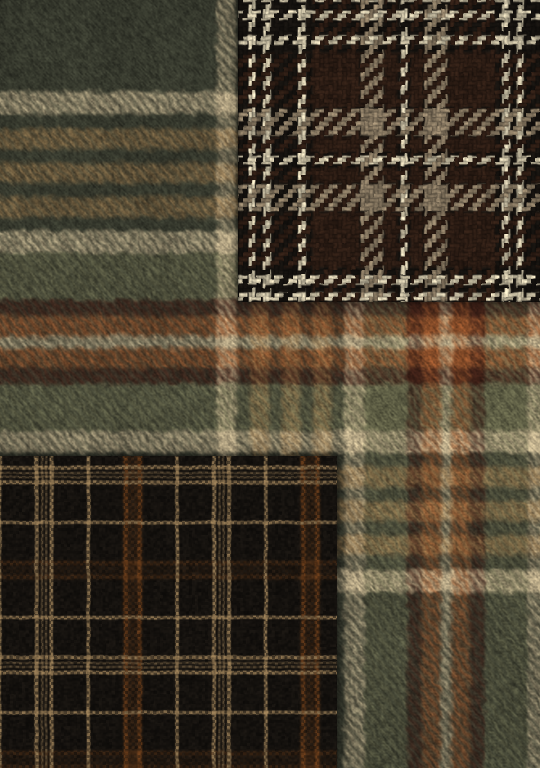
Give the GLSL for this texture, as a Shadertoy shader.

```glsl
const float HEIGHT = 7.68;                  // canvas height in cloth units
const vec2 WOOL_CENTER = vec2(4.46, 3.42);  // mirror point of the wool stripes
const vec2 TWEED_CENTER = vec2(4.04, 1.60);
const vec4 TWEED_BOX = vec4(2.38, -1.0, 7.0, 3.02);
const vec4 LINEN_BOX = vec4(-1.0, 4.56, 3.37, 9.0);
const float TWEED_PITCH = 0.045;
const float LINEN_PITCH = 0.032;
const float TWILL_FREQ = 11.0;
const float SHADOW_SIZE = 0.05;

const vec3 PINE = vec3(0.21, 0.22, 0.175);
const vec3 MOSS = vec3(0.37, 0.37, 0.27);
const vec3 MAROON = vec3(0.23, 0.12, 0.085);
const vec3 RUST = vec3(0.53, 0.30, 0.16);
const vec3 TAN = vec3(0.50, 0.40, 0.26);
const vec3 CREAM = vec3(0.70, 0.64, 0.51);
const vec3 BLACK = vec3(0.085, 0.072, 0.058);
const vec3 BROWN = vec3(0.18, 0.115, 0.08);
const vec3 BEIGE = vec3(0.53, 0.47, 0.38);
const vec3 IVORY = vec3(0.80, 0.76, 0.65);
const vec3 AMBER = vec3(0.40, 0.23, 0.10);

float hash(vec2 p) {
    return fract(sin(dot(p, vec2(127.1, 311.7))) * 43758.5453);
}

float noise(vec2 p) {
    vec2 i = floor(p), f = fract(p);
    f = f * f * (3.0 - 2.0 * f);
    return mix(mix(hash(i), hash(i + vec2(1, 0)), f.x),
               mix(hash(i + vec2(0, 1)), hash(i + vec2(1, 1)), f.x), f.y);
}

float band(float t, float center, float halfWidth, float soft) {
    return 1.0 - smoothstep(halfWidth - soft, halfWidth + soft, abs(t - center));
}

float boxDistance(vec2 p, vec4 box) {
    vec2 d = max(box.xy - p, p - box.zw);
    return length(max(d, 0.0)) + min(max(d.x, d.y), 0.0);
}

// Wool stripe colour at distance d from the mirror line
vec3 woolStripes(float d) {
    vec3 c = mix(PINE, MOSS, band(d, 0.68, 0.30, 0.05));
    c = mix(c, MAROON, band(d, 0.33, 0.09, 0.03));
    c = mix(c, RUST, band(d, 0.0, 0.26, 0.04));
    for (int i = 0; i < 3; i++)
        c = mix(c, TAN, band(d, 1.35 + 0.34 * float(i), 0.10, 0.04));
    float pale = band(d, 0.0, 0.06, 0.04) + band(d, 1.0, 0.11, 0.03) + band(d, 2.39, 0.11, 0.03);
    return mix(c, CREAM, pale);
}

vec3 wool(vec2 p) {
    // Brushed edges and slanted twill
    vec2 wobble = vec2(noise(p * 17.0), noise(p * 17.0 + 40.0)) - 0.5;
    vec2 q = p + 0.045 * wobble;
    vec3 warp = woolStripes(abs(q.x - WOOL_CENTER.x) * 1.09);
    vec3 weft = woolStripes(abs(q.y - WOOL_CENTER.y));
    float twill = 0.5 + 0.5 * sin(6.2832 * TWILL_FREQ * (q.x - 0.8 * q.y));
    vec3 c = mix(warp, weft, 0.38 + 0.34 * twill);
    // Loose fibres in two directions, then fine grain
    float fibre = noise(vec2(p.x + p.y, p.x - p.y) * vec2(13.0, 50.0))
                + noise(vec2(p.x - 0.5 * p.y, p.x + p.y) * vec2(45.0, 15.0));
    float grain = noise(p * 62.0);
    return c * (0.59 + 0.27 * fibre + 0.28 * grain) * (0.94 + 0.12 * noise(p * 2.5));
}

// Tweed stripe colour; outer places the far pale line
vec3 tweedStripes(float t, float outer) {
    float d = abs(t);
    vec3 c = mix(BLACK, BROWN, band(d, 0.68, 0.23, 0.02));
    c = mix(c, BROWN, band(d, 0.13, 0.06, 0.02));
    c = mix(c, BEIGE, band(d, 0.32, 0.115, 0.01));
    float pale = band(d, 0.0, 0.035, 0.01) + band(d, 1.02, 0.04, 0.01)
               + band(t, 1.16, 0.035, 0.01) + band(t, outer, 0.04, 0.01)
               + band(t, outer - 0.15, 0.035, 0.01);
    return mix(c, IVORY, min(pale, 1.0));
}

vec3 tweed(vec2 p) {
    vec2 q = p + 0.012 * (vec2(noise(p * 20.0), noise(p * 20.0 + 9.0)) - 0.5);
    vec2 cell = floor(q / TWEED_PITCH), f = fract(q / TWEED_PITCH) - 0.5;
    vec3 warp = tweedStripes(q.x - TWEED_CENTER.x, -1.37);
    vec3 weft = tweedStripes((q.y - TWEED_CENTER.y) * 0.85, -1.23);
    float over = step(2.0, mod(cell.x + cell.y, 4.0));
    float across = mix(f.x, f.y, over);
    float shade = (1.08 - 1.3 * across * across) * (0.78 + 0.36 * hash(cell));
    return mix(warp, weft, over) * shade * (0.82 + 0.3 * noise(p * 55.0));
}

// Linen coverage: x is pale line, y is amber band
vec2 linenLines(float t, float period) {
    float s = (fract(t / period + 0.5) - 0.5) * period;
    float d = abs(s);
    float pale = band(d, 0.075, 0.02, 0.01) + 0.6 * band(d, 0.02, 0.012, 0.01)
               + band(d, 0.25 * period, 0.018, 0.01);
    float e = 0.5 * period - d;
    return vec2(pale, 0.4 * band(e, 0.0, 0.10, 0.02) + 0.6 * band(e, 0.07, 0.022, 0.012));
}

vec3 linen(vec2 p) {
    vec2 q = p + 0.012 * (vec2(noise(p * 9.0), noise(p * 9.0 + 5.0)) - 0.5);
    vec2 cell = floor(q / LINEN_PITCH);
    float over = mod(cell.x + cell.y, 2.0);
    vec2 warp = linenLines(q.x - 0.44, 1.775), weft = linenLines(q.y - 4.75, 1.90);
    vec2 lines = warp * mix(0.9, 0.45, over) + weft * vec2(1.0, 0.5) * mix(0.4, 0.85, over);
    vec3 c = BLACK * (0.72 + 0.5 * hash(cell));
    c = mix(c, AMBER, min(lines.y, 1.0));
    c = mix(c, BEIGE * vec3(1.08, 1.0, 0.85), min(lines.x, 1.0));
    return c * (0.75 + 0.4 * noise(p * 48.0));
}

vec3 cloth(vec2 p) {
    float tweedEdge = boxDistance(p, TWEED_BOX), linenEdge = boxDistance(p, LINEN_BOX);
    if (tweedEdge < 0.0) return tweed(p) * smoothstep(-0.04, 0.03, -tweedEdge);
    if (linenEdge < 0.0) return linen(p);
    // Contact shadow below the patches
    return wool(p) * (1.0 - 0.4 * exp(-min(tweedEdge, linenEdge) / SHADOW_SIZE));
}

void mainImage(out vec4 fragColor, in vec2 fragCoord) {
    // Four samples smooth the threads and patch edges
    vec3 sum = vec3(0.0);
    for (int i = 0; i < 4; i++) {
        vec2 s = fragCoord + vec2(i % 2, i / 2) * 0.5 - 0.25;
        sum += cloth(vec2(s.x, iResolution.y - s.y) * HEIGHT / iResolution.y);
    }
    fragColor = vec4(sum * 0.25, 1.0);
}
```
